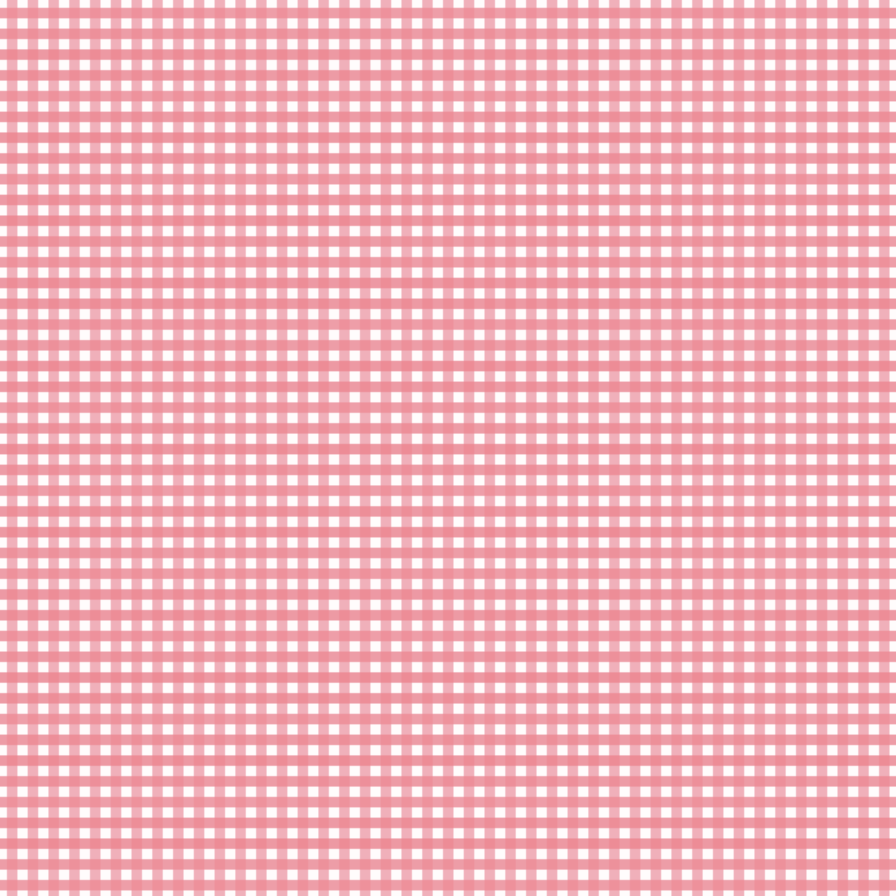
A three.js fragment shader for this pattern:

```glsl
varying vec2 vUv;

const float REPEATS = 43.15;
const vec2 WHITE_CENTRE = vec2(0.002, 0.003); // first gap, from the top left
const float STRIPE_WIDTH = 0.505;             // share of one repeat
const float EDGE_SOFTNESS = 0.05;
const float TAU = 6.28318;

const vec3 GROUND = vec3(1.0, 0.99, 0.99);
const vec3 UPRIGHT = vec3(0.94, 0.69, 0.73);
const vec3 LEVEL = vec3(0.93, 0.61, 0.65);
const vec3 CROSSING = vec3(0.93, 0.56, 0.60);

// Coverage of a stripe centred in each unit repeat
float stripe(float position, float width, float softness) {
  float edge = abs(fract(position) - 0.5) - 0.5 * width;
  return 1.0 - smoothstep(-softness, softness, edge);
}

// Slow rise and fall of dye strength from row to row
float dyeShift(float row, float period, float strength) {
  return strength * cos(TAU * (row - 2.2) / period);
}

// Translucent stripes laid over each other
vec3 gingham(float upright, float level) {
  vec3 betweenRows = mix(GROUND, UPRIGHT, upright);
  vec3 alongRows = mix(LEVEL, CROSSING, upright);
  return mix(betweenRows, alongRows, level);
}

void main() {
  vec2 fromTopLeft = vec2(vUv.x, 1.0 - vUv.y);
  vec2 cloth = (fromTopLeft - WHITE_CENTRE) * REPEATS;
  vec2 softness = max(vec2(EDGE_SOFTNESS), 0.6 * fwidth(cloth));

  float upright = stripe(cloth.x, STRIPE_WIDTH, softness.x);
  float level = stripe(cloth.y, STRIPE_WIDTH, softness.y);
  vec3 color = gingham(upright, level);

  // Uneven dye in the horizontal stripes
  float shift = dyeShift(floor(cloth.y), 3.75, 0.012);
  color -= level * shift * vec3(0.2, 1.0, 1.0);

  gl_FragColor = vec4(color, 1.0);
}
```
